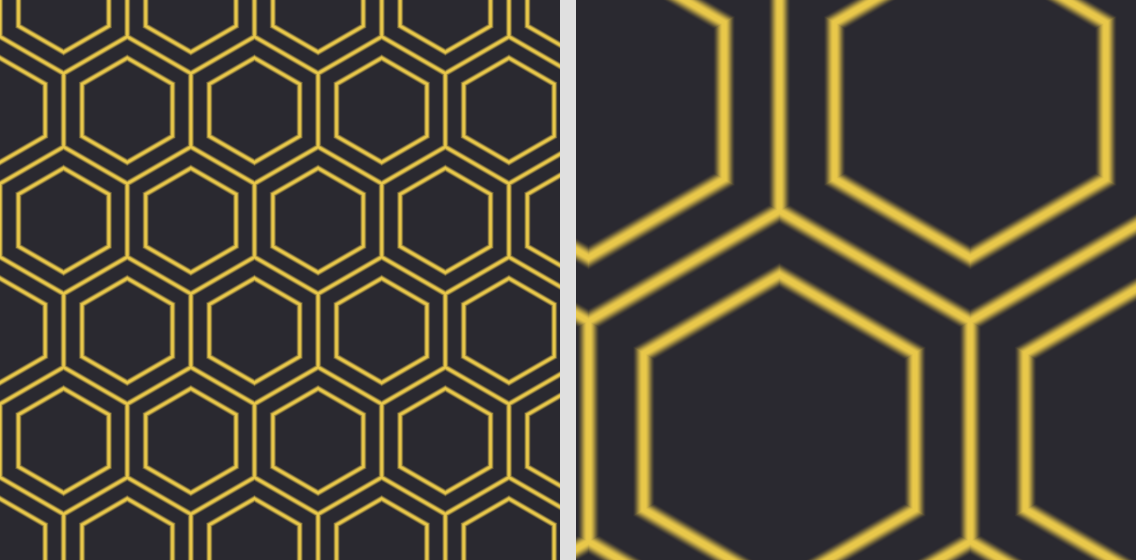
Left: the whole. Right: its middle third, enlarged.
A WebGL 1 fragment shader for this pattern:

```glsl
precision highp float;
// Honeycomb of thin gold hexagon outlines, each cell holding a smaller hexagon, on charcoal.

uniform vec2 u_resolution;

#define CELL_WIDTH 0.2272
#define CELL_CENTER vec2(0.1136, 0.6066)
#define INNER_APOTHEM 0.0807
#define LINE_WIDTH 0.0076
#define EDGE_SOFTNESS 0.0031
#define GROUND_COLOR vec3(0.165, 0.16, 0.188)
#define LINE_COLOR vec3(0.915, 0.785, 0.29)

const float SQRT3 = 1.7320508;

// Offset from the nearest centre of a staggered hexagonal lattice
vec2 hexCell(vec2 p) {
    vec2 period = CELL_WIDTH * vec2(1.0, SQRT3);
    vec2 a = mod(p + 0.5 * period, period) - 0.5 * period;
    vec2 b = mod(p, period) - 0.5 * period;
    return dot(a, a) < dot(b, b) ? a : b;
}

// Apothem of the pointy-top hexagon passing through p
float hexRadius(vec2 p) {
    p = abs(p);
    return max(p.x, dot(p, vec2(0.5, 0.5 * SQRT3)));
}

// Soft stroke coverage at a distance from the line's centre
float stroke(float dist, float softness) {
    float halfWidth = 0.5 * LINE_WIDTH;
    return 1.0 - smoothstep(halfWidth - softness, halfWidth + softness, dist);
}

void main() {
    float canvas = min(u_resolution.x, u_resolution.y);
    vec2 uv = gl_FragCoord.xy / canvas;
    float softness = max(EDGE_SOFTNESS, 0.75 / canvas);

    // Shared cell walls and the inset outline
    float radius = hexRadius(hexCell(uv - CELL_CENTER));
    float wall = abs(radius - 0.5 * CELL_WIDTH);
    float inset = abs(radius - INNER_APOTHEM);

    float ink = stroke(min(wall, inset), softness);
    gl_FragColor = vec4(mix(GROUND_COLOR, LINE_COLOR, ink), 1.0);
}
```
